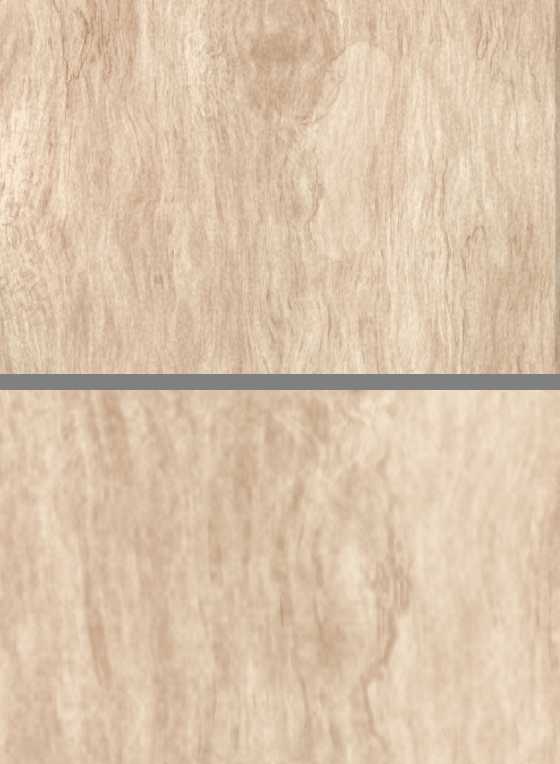
Top: the whole. Bottom: its middle third, enlarged.
Write a Shadertoy shader that draws this texture.

```glsl
const vec3 DARK_WOOD = vec3(0.785, 0.660, 0.550);
const vec3 PALE_WOOD = vec3(0.942, 0.877, 0.785);
const vec3 ROSE_TINT = vec3(0.010, -0.008, -0.004);

float hash(vec2 cell) {
    vec3 q = fract(cell.xyx * vec3(0.1031, 0.1030, 0.0973));
    q += dot(q, q.yzx + 33.33);
    return fract((q.x + q.y) * q.z);
}

float noise(vec2 p) {
    vec2 i = floor(p), f = fract(p);
    vec2 u = f * f * (3.0 - 2.0 * f);
    float low = mix(hash(i), hash(i + vec2(1, 0)), u.x);
    float high = mix(hash(i + vec2(0, 1)), hash(i + vec2(1, 1)), u.x);
    return mix(low, high, u.y);
}

float fbm(vec2 p, int octaves) {
    float sum = 0.0, weight = 0.5, total = 0.0;
    for (int i = 0; i < octaves; i++) {
        sum += weight * noise(p);
        total += weight;
        weight *= 0.55;
        p = p * 2.03 + vec2(17.3, 9.1);
    }
    return sum / total;
}

// Noise centred on zero
float grain(vec2 p, vec2 frequency, int octaves) {
    return fbm(p * frequency, octaves) - 0.5;
}

float bump(vec2 p, vec2 centre, vec2 size) {
    vec2 d = (p - centre) / size;
    return exp(-dot(d, d));
}

float segmentDistance(vec2 p, vec2 a, vec2 b) {
    vec2 ab = b - a;
    return length(p - a - ab * clamp(dot(p - a, ab) / dot(ab, ab), 0.0, 1.0));
}

// Thin line of even width along one level of a field
float contour(float field, float level, float width) {
    float slope = length(vec2(dFdx(field), dFdy(field))) * iResolution.y;
    float d = abs(field - level) / max(slope, 0.4);
    return 1.0 - smoothstep(0.0, width, d);
}

// Bends the vertical fibres around a knot
vec2 bendAround(vec2 p, vec2 centre, vec2 size, float strength) {
    p.x -= (p.x - centre.x) * strength * bump(p, centre, size);
    return p;
}

void mainImage(out vec4 fragColor, in vec2 fragCoord) {
    vec2 p = fragCoord / iResolution.y;
    float rightEdge = iResolution.x / iResolution.y;
    vec2 knot = vec2(0.75, 0.87), sideKnot = vec2(0.0, 0.80);

    // Fibre coordinates
    vec2 g = bendAround(p, knot, vec2(0.23, 0.30), 0.65);
    g = bendAround(g, sideKnot, vec2(0.13, 0.18), 0.6);
    g.x += 0.11 * grain(p, vec2(4.0, 2.5), 3) + 0.018 * grain(p, vec2(17.0, 10.0), 3);

    // Straight grain, from broad bands to fine fibres
    float tone = 0.58;
    tone += 0.85 * grain(g, vec2(6.0, 1.6), 4);
    tone += 0.65 * grain(g + 3.0, vec2(27.0, 3.6), 4);
    tone += 0.42 * grain(g + 8.0, vec2(58.0, 11.0), 3);
    tone += 0.60 * grain(g + 5.0, vec2(125.0, 16.0), 2);
    tone += 0.50 * grain(p, vec2(190.0, 130.0), 2);

    // Short dark pores
    float pores = smoothstep(0.70, 0.92, noise(g * vec2(160.0, 28.0)));
    tone -= 0.34 * pores * smoothstep(0.35, 0.65, noise(p * vec2(7.0, 3.0)));

    // Knot with swirling figure, and the dark plume below it
    vec2 k = (p - knot) / vec2(0.165, 0.20);
    float radius = length(k) + 0.6 * grain(p, vec2(9.0, 7.0), 5);
    float inside = 1.0 - smoothstep(0.75, 1.10, radius);
    vec2 swirl = p + 0.10 * vec2(grain(p, vec2(9.0), 4), grain(p + 4.0, vec2(9.0), 4));
    tone += inside * (0.85 * grain(swirl, vec2(24.0, 16.0), 5) - 0.10);
    tone -= 0.20 * bump(p, vec2(0.76, 0.66), vec2(0.11, 0.22));
    tone -= 0.12 * bump(p, vec2(0.72, 0.25), vec2(0.10, 0.35));
    float rimSide = 0.25 + 0.5 * smoothstep(-0.3, 0.8, k.x);
    rimSide *= smoothstep(0.25, 0.6, noise(p * 13.0));
    tone -= 0.45 * rimSide * contour(radius, 1.0, 0.008);

    // Mottled flecks beside both knots and down the left side
    float mottleArea = bump(p, vec2(0.56, 0.80), vec2(0.09, 0.20))
        + bump(p, vec2(0.05, 0.42), vec2(0.12, 0.42))
        + 0.9 * bump(p, vec2(0.80, 0.66), vec2(0.13, 0.09));
    float flecks = 1.0 - 2.0 * abs(grain(swirl, vec2(62.0, 40.0), 3));
    tone += mottleArea * (0.95 * (flecks - 0.76) + 0.04);
    tone -= 0.32 * bump(p, sideKnot, vec2(0.08, 0.11));

    // Pale sapwood patch with a brown outline
    float patchDistance = segmentDistance(p, vec2(0.98, 0.82), vec2(0.91, 0.39)) - 0.060
        + 0.20 * grain(p, vec2(11.0, 5.0), 5);
    float sapwood = 1.0 - smoothstep(-0.010, 0.006, patchDistance);
    tone = mix(tone, 0.86 + 0.65 * (tone - 0.55), 0.8 * sapwood);
    float outlineBreaks = smoothstep(0.30, 0.60, noise(p * vec2(9.0, 7.0)));
    tone -= 0.42 * outlineBreaks * contour(patchDistance, 0.0, 0.007);

    // Broken spalting lines with soft brown shadows
    float field = fbm(g * vec2(9.0, 1.8) + 7.0, 5) + 0.05 * grain(p, vec2(45.0, 30.0), 2);
    float spaltArea = 0.6 * bump(p, vec2(0.18, 0.80), vec2(0.14, 0.25))
        + 0.6 * bump(p, vec2(1.27, 0.55), vec2(0.13, 0.60))
        + 0.25;
    spaltArea *= smoothstep(0.35, 0.65, noise(p * vec2(8.0, 5.0) + 2.6)) * (1.0 - 0.7 * inside);
    tone -= spaltArea * (0.60 * contour(field, 0.47, 0.005) + 0.22 * contour(field, 0.47, 0.022));
    tone -= 0.35 * spaltArea * contour(field, 0.60, 0.005);

    // Colour, with a slow shift between rose and straw
    vec3 colour = mix(DARK_WOOD, PALE_WOOD, clamp(tone, -0.6, 1.15));
    colour += ROSE_TINT * 2.0 * grain(p, vec2(3.0, 1.8), 2);
    colour *= 1.0 - 0.14 * smoothstep(0.016, 0.009, rightEdge - p.x);
    fragColor = vec4(colour, 1.0);
}
```
